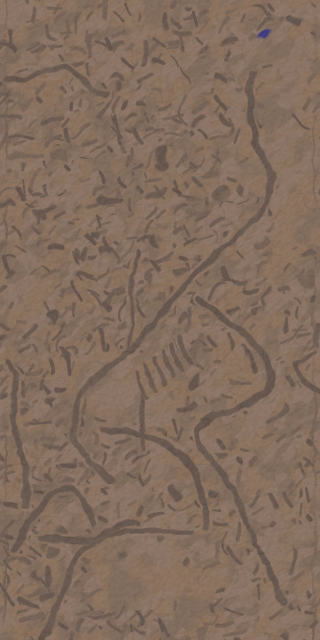
Write a Shadertoy shader that draws this texture.

```glsl
const vec3 GROUND_DULL = vec3(0.505, 0.425, 0.365);
const vec3 GROUND_WARM = vec3(0.55, 0.45, 0.37);
const vec3 GROUND_PALE = vec3(0.55, 0.46, 0.40);
const vec3 STROKE_PALE = vec3(0.475, 0.40, 0.35);
const vec3 STROKE_DARK = vec3(0.40, 0.34, 0.305);
const vec3 BLUE_DAB = vec3(0.24, 0.23, 0.50);
const vec2 DAB_CENTRE = vec2(0.825, 1.893);
const float EDGE = 0.004;        // softness of stroke borders
const float TRAIL_WIDTH = 0.0105; // half width of the long lines
const float WOBBLE = 0.016;      // hand-drawn irregularity

vec3 hash3(vec2 p) {
    vec3 q = fract(p.xyx * vec3(0.1031, 0.1030, 0.0973));
    q += dot(q, q.yxz + 33.33);
    return fract((q.xxy + q.yzz) * q.zyx);
}

float noise(vec2 p) {
    vec2 i = floor(p), f = fract(p);
    f = f * f * (3.0 - 2.0 * f);
    return mix(mix(hash3(i).x, hash3(i + vec2(1, 0)).x, f.x),
               mix(hash3(i + vec2(0, 1)).x, hash3(i + vec2(1, 1)).x, f.x), f.y);
}

vec2 wander(vec2 p) {
    return vec2(noise(p), noise(p + 57.3)) - 0.5;
}

vec2 turn(vec2 p, float a) {
    float c = cos(a), s = sin(a);
    return vec2(c * p.x + s * p.y, c * p.y - s * p.x);
}

float segment(vec2 p, vec2 a, vec2 b) {
    vec2 ab = b - a;
    return length(p - a - ab * clamp(dot(p - a, ab) / dot(ab, ab), 0.0, 1.0));
}

// Distance to a quadratic spline guided by six points
float trail(vec2 p, vec2 c[6]) {
    float d = 9.0;
    for (int k = 1; k < 5; k++) {
        vec2 a = 0.5 * (c[k - 1] + c[k]), b = 0.5 * (c[k] + c[k + 1]), last = a;
        for (int j = 1; j <= 5; j++) {
            float t = float(j) / 5.0;
            vec2 next = mix(mix(a, c[k], t), mix(c[k], b, t), t);
            d = min(d, segment(p, last, next));
            last = next;
        }
    }
    return d;
}

float longLines(vec2 p) {
    // Sweeping spine and its lower loop
    float d = trail(p, vec2[6](vec2(.82, 1.93), vec2(.76, 1.62), vec2(.88, 1.42), vec2(.74, 1.25), vec2(.60, 1.15), vec2(.44, .92)));
    d = min(d, trail(p, vec2[6](vec2(.60, 1.15), vec2(.44, .92), vec2(.24, .78), vec2(.22, .62), vec2(.30, .54), vec2(.38, .45))));
    // Right bend and descending limb
    d = min(d, trail(p, vec2[6](vec2(.58, 1.10), vec2(.66, 1.03), vec2(.79, .94), vec2(.88, .80), vec2(.72, .71), vec2(.56, .67))));
    d = min(d, trail(p, vec2[6](vec2(.72, .71), vec2(.58, .66), vec2(.70, .52), vec2(.77, .38), vec2(.84, .20), vec2(.93, .04))));
    // Lower arch, floor and left limbs
    d = min(d, trail(p, vec2[6](vec2(.25, .65), vec2(.40, .66), vec2(.55, .60), vec2(.62, .52), vec2(.64, .40), vec2(.64, .30))));
    d = min(d, trail(p, vec2[6](vec2(.08, .32), vec2(.18, .32), vec2(.30, .31), vec2(.42, .35), vec2(.54, .34), vec2(.66, .33))));
    d = min(d, trail(p, vec2[6](vec2(.10, -.08), vec2(.17, .08), vec2(.23, .26), vec2(.30, .32), vec2(.42, .38), vec2(.44, .36))));
    d = min(d, trail(p, vec2[6](vec2(0, .20), vec2(.08, .36), vec2(.16, .46), vec2(.22, .48), vec2(.28, .42), vec2(.30, .30))));
    d = min(d, trail(p, vec2[6](vec2(0, .88), vec2(.05, .86), vec2(.04, .68), vec2(.07, .58), vec2(.09, .48), vec2(.06, .36))));
    // Thinner upper branches and right hook
    float thin = trail(p, vec2[6](vec2(-.02, 1.75), vec2(.07, 1.75), vec2(.19, 1.80), vec2(.24, 1.76), vec2(.30, 1.72), vec2(.38, 1.68)));
    thin = min(thin, trail(p, vec2[6](vec2(.44, 1.26), vec2(.43, 1.18), vec2(.40, 1.07), vec2(.42, .97), vec2(.40, .92), vec2(.38, .85))));
    thin = min(thin, trail(p, vec2[6](vec2(1.02, .91), vec2(.95, .88), vec2(.92, .85), vec2(.96, .80), vec2(1, .77), vec2(1.04, .75))));
    thin = min(thin, segment(p, vec2(.445, .77), vec2(.45, .60)));
    // Parallel ribs
    for (int i = 0; i < 6; i++) {
        vec2 top = vec2(0.425, 0.835) + float(i) * vec2(0.027, 0.022);
        thin = min(thin, segment(p, top, top + vec2(0.032, -0.075)));
    }
    return min(d, thin + 0.003);
}

float blob(vec2 p, vec2 centre, vec2 size) {
    vec2 q = (p - centre) / size;
    return exp(-dot(q, q));
}

float strokeDensity(vec2 p) {
    float d = 0.52 + 0.5 * (noise(p * 5.0) - 0.5) + 0.3 * blob(p, vec2(0.38, 1.42), vec2(0.4, 0.4));
    d -= 0.6 * blob(p, vec2(0.92, 1.55), vec2(0.12, 0.4)) + 0.5 * blob(p, vec2(0.52, 0.18), vec2(0.16, 0.17));
    return d - 0.5 * blob(p, vec2(0.42, 0.75), vec2(0.18, 0.12)) - 0.3 * blob(p, vec2(0.1, 1.9), vec2(0.15, 0.2));
}

// Scattered bent dabs, mostly diagonal; returns opacity
float dabs(vec2 p, float cells, float seed) {
    vec2 q = p * cells + 0.9 * wander(p * cells * 0.9 + seed);
    float ink = 0.0;
    for (int k = 0; k < 9; k++) {
        vec2 cell = floor(q) + vec2(k % 3 - 1, k / 3 - 1);
        vec3 h = hash3(cell + seed), g = hash3(cell + seed + 71.7);
        vec2 centre = cell + 0.15 + 0.7 * h.xy;
        float angle = 0.7 + 1.3 * (g.x - 0.5) + (g.y > 0.66 ? 1.6 : 0.0);
        vec2 r = turn(q - centre, angle);
        r.x -= clamp(r.x, -0.1 - 0.4 * g.z, 0.1 + 0.4 * g.z);
        float shape = 1.0 - smoothstep(-EDGE, EDGE, (length(r) - 0.10 - 0.05 * h.x) / cells);
        ink = max(ink, shape * step(h.z, strokeDensity(centre / cells)) * (0.4 + 0.6 * g.y));
    }
    return ink;
}

void mainImage(out vec4 fragColor, in vec2 fragCoord) {
    vec2 p = fragCoord / iResolution.xy * vec2(1.0, 2.0);
    vec2 bent = p + WOBBLE * wander(p * 22.0) + 0.4 * WOBBLE * wander(p * 60.0);

    // Mottled ground with faint brush marks
    vec3 color = mix(GROUND_DULL, GROUND_WARM, smoothstep(0.3, 0.65, noise(p * 19.0)));
    color = mix(color, GROUND_PALE, smoothstep(0.45, 0.65, noise(turn(bent, 0.7) * vec2(18.0, 46.0))));
    color = mix(color, STROKE_PALE, 0.5 * dabs(p, 27.0, 191.0));

    // Short strokes, kept clear of the long lines
    float lines = longLines(bent);
    float clearing = smoothstep(0.014, 0.024, lines);
    float ink = max(dabs(p, 17.0, 13.0), 0.85 * dabs(p, 23.0, 87.0)) * clearing;
    float width = TRAIL_WIDTH * (0.75 + 0.5 * noise(p * 9.0));
    float line = 1.0 - smoothstep(-EDGE, EDGE, lines - width);
    ink = max(ink, line * (0.65 + 0.3 * noise(p * 14.0)));

    // Worn border rules
    float rule = abs(abs(bent.x - 0.5) - 0.482);
    ink = max(ink, 0.65 * (1.0 - smoothstep(0.002, 0.007, rule)) * noise(p * vec2(3.0, 7.0)));
    vec3 pigment = mix(STROKE_PALE, STROKE_DARK, smoothstep(0.35, 0.95, ink));
    color = mix(color, pigment, smoothstep(0.0, 0.5, ink));

    // Hairlines and fine grain
    float hair = abs(noise(bent * 32.0 + 9.0) - 0.5);
    color -= 0.022 * (1.0 - smoothstep(0.0, 0.05, hair));
    color += 0.035 * (noise(turn(p, 0.6) * vec2(90.0, 190.0)) - 0.5);

    // Small blue dab
    vec2 b = turn(p - DAB_CENTRE, 0.5);
    float dab = blob(b, vec2(0), vec2(0.026, 0.013)) * (0.6 + 0.8 * noise(b * vec2(60.0, 180.0)));
    color = mix(color, BLUE_DAB, smoothstep(0.2, 0.8, dab));
    fragColor = vec4(color, 1.0);
}
```
